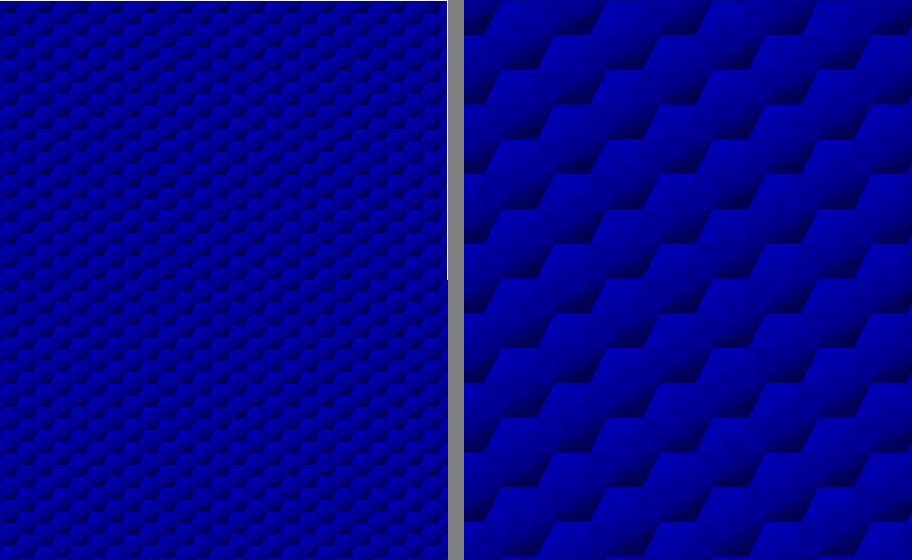
Left, the full canvas; right, a detail of the centre.
Reproduce this pattern procedurally as a WebGL 1 fragment shader.

```glsl
precision highp float;

uniform vec2 u_resolution;

vec2 gradientAt(vec2 cell) {
  float h = fract(sin(dot(cell, vec2(127.1, 311.7))) * 43758.5);
  return vec2(cos(6.2832 * h), sin(6.2832 * h));
}

float gradientNoise(vec2 p) {
  vec2 i = floor(p), f = fract(p);
  vec2 s = f * f * (3.0 - 2.0 * f);
  float a = dot(gradientAt(i), f);
  float b = dot(gradientAt(i + vec2(1, 0)), f - vec2(1, 0));
  float c = dot(gradientAt(i + vec2(0, 1)), f - vec2(0, 1));
  float d = dot(gradientAt(i + vec2(1, 1)), f - vec2(1, 1));
  return mix(mix(a, b, s.x), mix(c, d, s.x), s.y);
}

// 0 at the centre of a hexagonal cell, 1 on its border
float hexRadius(vec2 q) {
  q = abs(q);
  return max(2.0 * q.y, 3.0 * q.x + q.y);
}

// Blue level of the staggered, faceted domes
float domeShade(vec2 p) {
  vec2 q = (p - vec2(0.3625, 0.563)) / vec2(0.0629, 0.0414);
  vec2 even = fract(q + 0.5) - 0.5;
  vec2 odd = fract(q) - 0.5;
  vec2 local = hexRadius(even) < hexRadius(odd) ? even : odd;
  float radius = hexRadius(local);

  // Rounded light from the upper left
  vec2 v = local * vec2(3.04, 2.0);
  vec2 light = vec2(-0.5, 0.866);
  float lit = dot(v, light);

  // Six flat facets towards the rim
  float angle = (floor(atan(v.y, v.x + 0.0001) / 1.0472) + 0.5) * 1.0472;
  float facet = dot(vec2(cos(angle), sin(angle)), light);

  float shade = 0.585 + 0.07 * lit;
  shade += 0.06 * facet * smoothstep(0.15, 0.65, radius);
  shade -= 0.13 * smoothstep(0.35, 0.8, -lit);
  return shade + 0.05 * gradientNoise(p * 120.0);
}

void main() {
  // Four samples per pixel smooth the borders
  float blue = 0.0;
  for (int y = 0; y < 2; y++) {
    for (int x = 0; x < 2; x++) {
      vec2 offset = vec2(float(x), float(y)) * 0.5 - 0.25;
      blue += 0.25 * domeShade((gl_FragCoord.xy + offset) / u_resolution.y);
    }
  }
  vec3 color = vec3(0.0, 0.0, blue);

  // Thin pale border along the top and the upper right side
  vec2 uv = gl_FragCoord.xy / u_resolution;
  float border = max(step(0.998, uv.y), step(0.997, uv.x) * step(0.5, uv.y));
  gl_FragColor = vec4(mix(color, vec3(0.95), border), 1.0);
}
```
